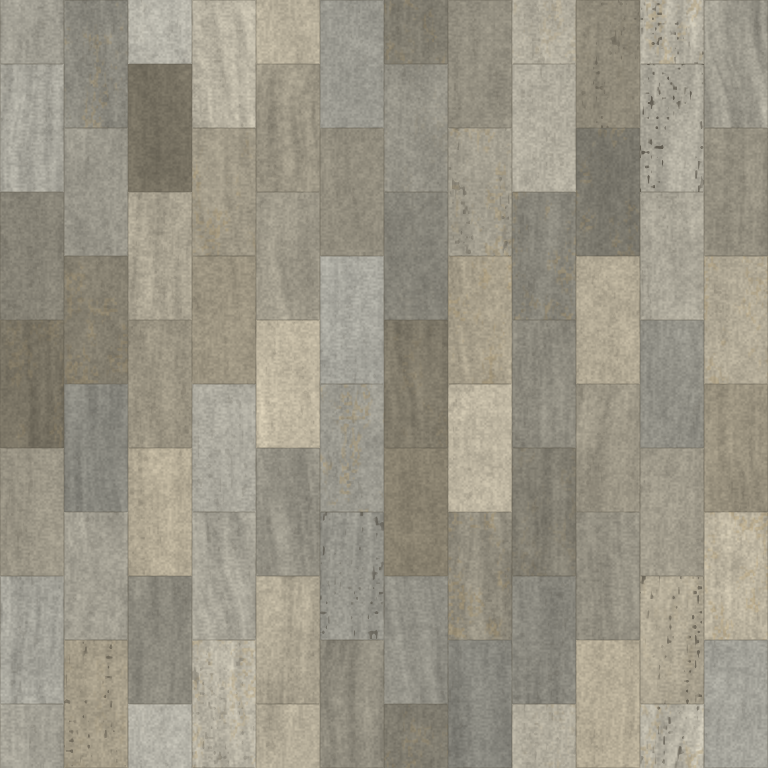
Reproduce this texture procedurally as a Shadertoy shader.

```glsl
const vec2 TILES = vec2(12.0, 6.0);          // columns, tiles per column
const vec3 DARK_STONE = vec3(0.455, 0.442, 0.398);
const vec3 LIGHT_STONE = vec3(0.735, 0.715, 0.655);
const vec3 WARM_TINT = vec3(1.025, 0.995, 0.945);
const vec3 COOL_TINT = vec3(0.980, 1.000, 1.035);
const vec3 OCHRE = vec3(0.69, 0.62, 0.48);
const vec3 PIT_COLOR = vec3(0.30, 0.28, 0.24);
const vec3 JOINT_COLOR = vec3(0.37, 0.35, 0.30);
const float JOINT_HALF_WIDTH = 0.0007;       // fraction of the canvas
const float JOINT_STRENGTH = 0.6;
const float TONE_BIAS = 0.75;                // below 1 favours light tiles
const float MAX_TILT = 0.22;
const float GRAIN_STRENGTH = 0.11;

float hash(vec2 p) {
    return fract(sin(dot(p, vec2(127.1, 311.7))) * 43758.5453);
}

float noise(vec2 p) {
    vec2 i = floor(p), f = fract(p);
    f = f * f * (3.0 - 2.0 * f);
    return mix(mix(hash(i), hash(i + vec2(1, 0)), f.x),
               mix(hash(i + vec2(0, 1)), hash(i + vec2(1, 1)), f.x), f.y);
}

float fbm(vec2 p) {
    float sum = 0.0, amp = 0.5;
    for (int i = 0; i < 4; i++) {
        sum += amp * noise(p);
        p = p * 2.03 + 17.3;
        amp *= 0.5;
    }
    return sum / 0.9375;
}

// Sedimentary bands running along the tile, centred on zero
float veins(vec2 p, float tilt) {
    p.x += tilt * p.y + 0.22 * (noise(p * vec2(1.2, 0.9)) - 0.5);
    float broad = noise(p * vec2(3.5, 0.35));
    float medium = noise(p * vec2(9.0, 0.7) + 31.0);
    float fine = noise(p * vec2(21.0, 1.6) + 67.0);
    return 0.3 * broad + 0.45 * medium + 0.25 * fine - 0.5;
}

vec3 stone(vec2 p, vec2 id) {
    float tone = pow(hash(id + 3.7), TONE_BIAS);
    float warmth = hash(id + 11.3);
    float banding = mix(0.05, 0.24, hash(id + 23.9));
    float tilt = MAX_TILT * (hash(id + 37.1) - 0.3);
    p += 40.0 * vec2(hash(id + 5.1), hash(id + 8.6));

    vec3 col = mix(DARK_STONE, LIGHT_STONE, tone);
    col *= mix(COOL_TINT, WARM_TINT, warmth);

    // Bands and soft clouding
    float band = veins(p, tilt);
    col *= 1.0 + banding * 1.6 * band + 0.12 * (fbm(p * 2.0) - 0.5);

    // Ochre staining on some tiles
    float stained = smoothstep(0.55, 0.95, hash(id + 51.7));
    float stain = smoothstep(0.48, 0.68, fbm(p * vec2(6.0, 2.5) + 9.0));
    float flecks = smoothstep(0.35, 0.75, noise(p * vec2(24.0, 18.0)));
    col = mix(col, OCHRE * mix(0.82, 1.05, tone), 0.55 * stained * stain * flecks);

    // Fine mineral grain
    float grain = 0.6 * noise(p * 31.0) + 0.4 * noise(p * vec2(17.0, 12.0) + 5.0);
    col *= 1.0 + GRAIN_STRENGTH * 2.0 * (grain - 0.5);

    // Pits gathered along the bands, heavy on a few tiles
    float pitted = mix(0.12, 0.75, smoothstep(0.82, 0.97, hash(id + 71.3)));
    float pit = smoothstep(0.70, 0.88, noise(p * vec2(23.0, 13.0) + 83.0));
    pit *= smoothstep(0.08, -0.15, band);
    return mix(col, PIT_COLOR, pitted * pit);
}

void mainImage(out vec4 fragColor, in vec2 fragCoord) {
    vec2 uv = fragCoord / iResolution.xy;
    float pixel = 1.0 / min(iResolution.x, iResolution.y);

    // Upright running bond: even columns shift by half a tile
    vec2 grid = uv * TILES;
    float column = floor(grid.x);
    grid.y += 0.5 * (1.0 - mod(column, 2.0));
    vec2 id = vec2(column, mod(floor(grid.y), TILES.y));
    vec2 local = fract(grid);

    vec3 col = stone(local * vec2(1.0, TILES.x / TILES.y), id);

    // Thin, unevenly worn joints
    vec2 edge = min(local, 1.0 - local) / TILES;
    float dist = min(edge.x, edge.y);
    float joint = 1.0 - smoothstep(JOINT_HALF_WIDTH - 0.5 * pixel,
                                   JOINT_HALF_WIDTH + 0.5 * pixel, dist);
    float wear = mix(0.45, 1.0, noise(uv * 90.0));
    col = mix(col, JOINT_COLOR, JOINT_STRENGTH * joint * wear);

    fragColor = vec4(clamp(col, 0.0, 1.0), 1.0);
}
```
